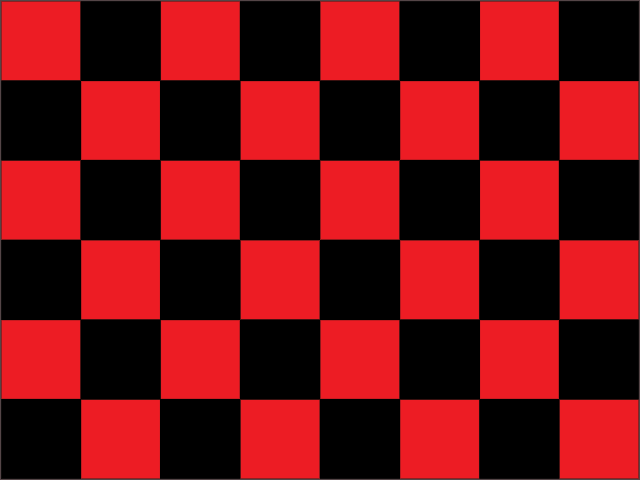
A WebGL 2 fragment shader for this pattern:

```glsl
#version 300 es
precision highp float;
// Red and black checkerboard, eight by six, with hairline edges and a thin grey frame.

uniform vec2 u_resolution;
out vec4 fragColor;

const vec2 GRID = vec2(8.0, 6.0);
const vec3 BLACK = vec3(0.0);
const vec3 RED = vec3(0.93, 0.11, 0.14);
const vec3 EDGE_BROWN = vec3(0.25, 0.09, 0.08);
const vec3 FRAME_GREY = vec3(0.33, 0.27, 0.28);

// Lengths in cells
const float FRAME_WIDTH = 0.0145;
const float BOARD_INSET = 0.012;
const float EDGE_WIDTH = 0.007;

// Signed distance to a centred box
float boxDistance(vec2 p, vec2 halfSize) {
  vec2 d = abs(p) - halfSize;
  return length(max(d, 0.0)) + min(max(d.x, d.y), 0.0);
}

// Coverage of the inside of a shape, smoothed over one pixel
float coverage(float dist, float pixel) {
  return clamp(0.5 - dist / pixel, 0.0, 1.0);
}

// Colour of the board at a point measured in cells
vec3 checkerboard(vec2 p, float edgeWidth, float pixel) {
  vec2 cell = clamp(floor(p), vec2(0.0), GRID - 1.0);
  float isRed = mod(cell.x + cell.y, 2.0);
  float dist = boxDistance(p - cell - 0.5, vec2(0.5));
  vec3 square = mix(BLACK, EDGE_BROWN, coverage(dist, pixel));
  square = mix(square, RED, coverage(dist + edgeWidth, pixel));
  return mix(BLACK, square, isRed);
}

void main() {
  vec2 p = gl_FragCoord.xy / u_resolution * GRID;
  float pixel = max(GRID.x / u_resolution.x, GRID.y / u_resolution.y);

  // Squares, drawn inside the frame
  vec2 board = (p - BOARD_INSET) * GRID / (GRID - 2.0 * BOARD_INSET);
  vec3 color = checkerboard(board, EDGE_WIDTH, pixel);

  // Frame, equal on opposite sides so that the tile joins
  float inner = boxDistance(p - 0.5 * GRID, 0.5 * GRID - FRAME_WIDTH);
  color = mix(color, FRAME_GREY, coverage(-inner, pixel));

  fragColor = vec4(color, 1.0);
}
```
